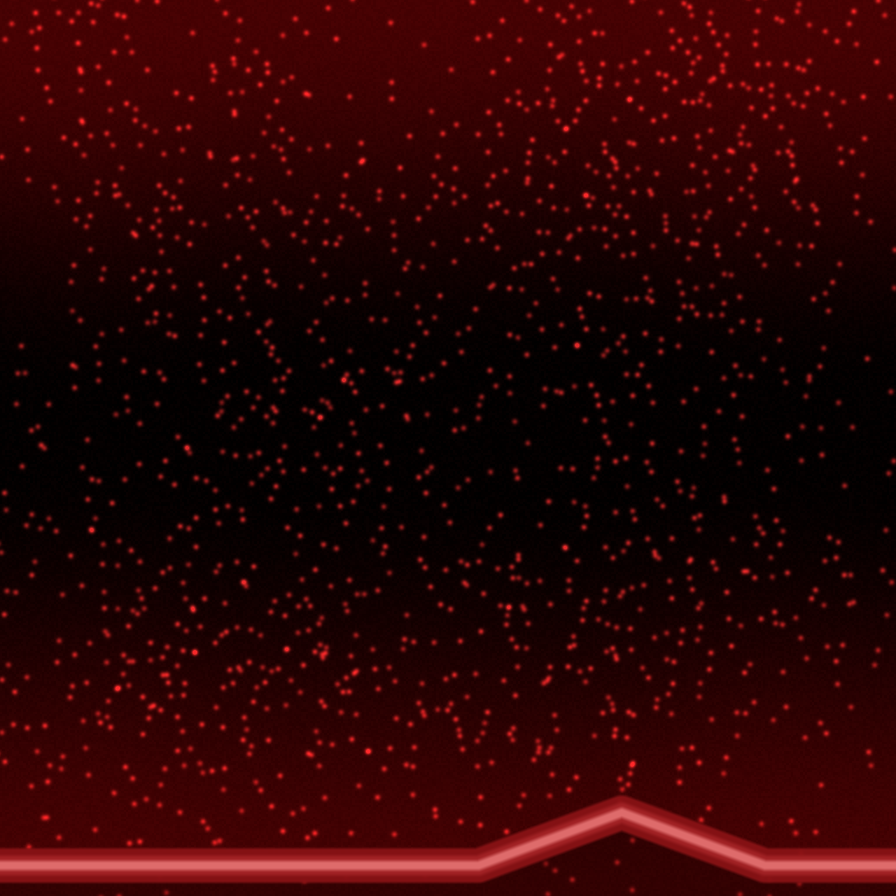
A WebGL 2 fragment shader for this background:

```glsl
#version 300 es
precision highp float;

uniform vec2 u_resolution;
out vec4 fragColor;

const vec3 BLACK_RED = vec3(0.012, 0.0, 0.0);
const vec3 DEEP_RED = vec3(0.275, 0.006, 0.010);
const vec3 SPARK_RED = vec3(0.70, 0.13, 0.13);
const vec3 BAND_RED = vec3(0.53, 0.07, 0.08);
const vec3 INNER_RED = vec3(0.63, 0.13, 0.14);
const vec3 CORE_PINK = vec3(0.87, 0.42, 0.42);

float hash(vec2 p) {
    vec3 q = fract(vec3(p.xyx) * 0.1031);
    q += dot(q, q.yzx + 33.33);
    return fract((q.x + q.y) * q.z);
}

vec2 hash2(vec2 p) {
    return vec2(hash(p + 17.3), hash(p + 71.9));
}

// Soft round patch used to shape the spark density
float patchAt(vec2 p, vec2 center, vec2 size) {
    vec2 q = (p - center) / size;
    return exp(-dot(q, q));
}

float sparkDensity(vec2 p) {
    float density = 0.49;
    density += 0.32 * patchAt(p, vec2(0.80, 0.86), vec2(0.15, 0.12));
    density += 0.20 * patchAt(p, vec2(0.25, 0.22), vec2(0.20, 0.12));
    density += 0.14 * patchAt(p, vec2(0.70, 0.33), vec2(0.16, 0.10));
    density -= 0.38 * patchAt(p, vec2(0.43, 0.93), vec2(0.11, 0.16));
    density -= 0.30 * patchAt(p, vec2(0.92, 0.13), vec2(0.16, 0.13));
    density -= 0.26 * patchAt(p, vec2(0.02, 0.66), vec2(0.10, 0.18));
    density -= 0.10 * patchAt(p, vec2(0.52, 0.50), vec2(0.30, 0.08));
    density -= 0.24 * patchAt(p, vec2(0.96, 0.48), vec2(0.10, 0.22));
    density *= mix(0.55, 1.0, smoothstep(0.0, 0.12, min(p.x, 1.0 - p.x)));
    return density * mix(0.2, 1.0, smoothstep(0.03, 0.16, p.y));
}

// Cellular scatter: one possible spark in each grid cell
float sparks(vec2 p, float cells, float seed) {
    vec2 home = floor(p * cells);
    float light = 0.0;
    for (int j = -1; j <= 1; j++) {
        for (int i = -1; i <= 1; i++) {
            vec2 cell = home + vec2(i, j);
            vec2 center = (cell + hash2(cell + seed)) / cells;
            float present = step(hash(cell + seed + 5.7), sparkDensity(center));
            float strength = mix(0.70, 1.05, hash(cell + seed + 43.1));
            float radius = distance(p, center) / 0.0031;
            light += present * strength * exp(-radius * radius);
        }
    }
    return light;
}

float segmentDistance(vec2 p, vec2 a, vec2 b) {
    vec2 ab = b - a;
    float t = clamp(dot(p - a, ab) / dot(ab, ab), 0.0, 1.0);
    return length(p - a - ab * t);
}

// Flat line with one triangular peak
float ridgeDistance(vec2 p, vec2 peak, float base, float halfSpan) {
    vec2 left = vec2(peak.x - halfSpan, base);
    vec2 right = vec2(peak.x + halfSpan, base);
    float flatPart = min(segmentDistance(p, vec2(-0.1, base), left),
                         segmentDistance(p, right, vec2(1.1, base)));
    float slopes = min(segmentDistance(p, left, peak), segmentDistance(p, peak, right));
    return min(flatPart, slopes);
}

float ridgeHeight(float x, vec2 peak, float base, float halfSpan) {
    return mix(base, peak.y, max(0.0, 1.0 - abs(x - peak.x) / halfSpan));
}

float stroke(float d, float halfWidth, float softness) {
    return 1.0 - smoothstep(halfWidth - softness, halfWidth + softness, d);
}

// Red light from above and below, with fine grain
vec3 backdrop(vec2 p) {
    float sway = 0.012 * sin(p.x * 7.0 + 1.0) + 0.006 * sin(p.x * 17.0);
    float upper = smoothstep(0.57, 1.0, p.y + sway);
    float lower = 1.0 - smoothstep(0.0, 0.47, p.y - sway);
    float glow = max(upper, lower);
    float grain = hash(floor(p * 384.0)) - 0.5;
    return mix(BLACK_RED, DEEP_RED, glow) + grain * vec3(0.03, 0.008, 0.008);
}

void main() {
    vec2 uv = gl_FragCoord.xy / u_resolution;
    vec2 peak = vec2(0.694, 0.093);
    float base = 0.034;
    float halfSpan = 0.16;
    float d = ridgeDistance(uv, peak, base, halfSpan);

    // Shade below the ridge
    vec3 color = backdrop(uv);
    float below = step(uv.y, ridgeHeight(uv.x, peak, base, halfSpan));
    color *= mix(1.0, 0.72, below);

    // Scattered sparks
    float light = sparks(uv, 31.0, 3.0) + sparks(uv, 33.0, 127.0) + sparks(uv, 36.0, 251.0);
    color += SPARK_RED * min(light, 1.3) * mix(0.95, 0.6, below);

    // Layered ridge line with soft edges
    color = mix(color, BAND_RED, 0.95 * stroke(d, 0.0192, 0.0024));
    color = mix(color, INNER_RED, stroke(d, 0.0110, 0.0030));
    color = mix(color, CORE_PINK, stroke(d, 0.0052, 0.0030));

    fragColor = vec4(clamp(color, 0.0, 1.0), 1.0);
}
```
